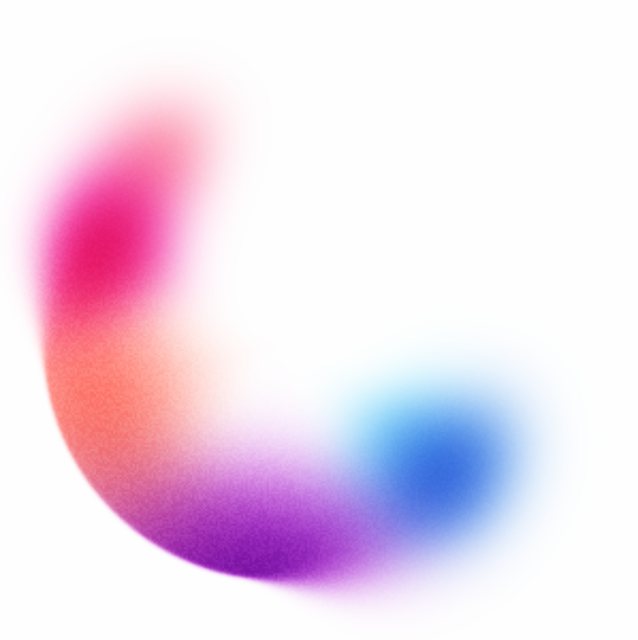
Write a Shadertoy shader that draws this background.

```glsl
// A soft, grainy crescent of coloured light on white paper.
// Arc-shaped Gaussian glows are laid out in polar coordinates, summed as ink
// absorbance and clipped by a disc whose rim is crisp low left, blurred at the tips.

#define CENTER vec2(-0.062, -0.0365) // disc centre, from canvas middle
#define RADIUS 0.368                 // disc radius, in canvas heights
#define RIM_ANGLE 225.0              // direction of the crispest rim, degrees
#define RIM_CRISP 0.0018             // rim softness there
#define RIM_SOFT 0.049               // rim softness at the tips
#define GRAIN_CELLS 300.0            // grain cells per canvas height
#define GRAIN_AMOUNT 0.24
#define PAPER vec3(0.998)

// Absorbance of each ink: the light it takes from red, green and blue
const vec3 ROSE    = vec3(0.02, 0.75, 0.58);
const vec3 CRIMSON = vec3(0.13, 2.90, 1.00);
const vec3 CORAL   = vec3(0.00, 0.70, 0.82);
const vec3 VIOLET  = vec3(0.70, 2.40, 0.40);
const vec3 CYAN    = vec3(0.38, 0.04, 0.00);
const vec3 BLUE    = vec3(2.20, 1.20, 0.20);

float hash(vec2 p) {
    vec3 q = fract(p.xyx * vec3(0.1031, 0.1030, 0.0973));
    q += dot(q, q.yzx + 33.33);
    return fract((q.x + q.y) * q.z);
}

// Smooth value noise in -0.5..0.5
float grain(vec2 p) {
    vec2 i = floor(p), f = fract(p);
    f = f * f * (3.0 - 2.0 * f);
    float low  = mix(hash(i), hash(i + vec2(1, 0)), f.x);
    float high = mix(hash(i + vec2(0, 1)), hash(i + vec2(1, 1)), f.x);
    return mix(low, high, f.y) - 0.5;
}

// Signed difference of two angles in degrees, wrapped to -180..180
float turn(float a, float b) {
    return mod(a - b + 180.0, 360.0) - 180.0;
}

// Gaussian bent along the ring; both vectors hold (degrees, radius)
float arcGlow(vec2 polar, vec2 middle, vec2 spread) {
    vec2 d = vec2(turn(polar.x, middle.x), polar.y - middle.y) / spread;
    return exp(-0.5 * dot(d, d));
}

void mainImage(out vec4 fragColor, in vec2 fragCoord) {
    vec2 canvas = (fragCoord - 0.5 * iResolution.xy) / iResolution.y;
    vec2 p = canvas - CENTER;
    vec2 polar = vec2(degrees(atan(p.y, p.x + 1e-6)), length(p));

    // Glows, from the upper left tip round to the right tip
    vec3 ink = ROSE    * arcGlow(polar, vec2(122.0, 0.391), vec2(10.0, 0.068))
             + CRIMSON * arcGlow(polar, vec2(150.0, 0.341), vec2(14.0, 0.068))
             + CORAL   * arcGlow(polar, vec2(198.0, 0.300), vec2(24.0, 0.094))
             + VIOLET  * arcGlow(polar, vec2(264.0, 0.378), vec2(24.0, 0.098))
             + CYAN    * arcGlow(polar, vec2(318.0, 0.241), vec2(18.0, 0.059))
             + BLUE    * arcGlow(polar, vec2(322.0, 0.365), vec2(13.0, 0.078));

    // Disc rim, blurring with distance from its crisp side
    float blur = smoothstep(35.0, 95.0, abs(turn(polar.x, RIM_ANGLE)));
    float width = max(mix(RIM_CRISP, RIM_SOFT, blur), 0.5 / iResolution.y);
    ink /= 1.0 + exp(clamp((polar.y - RADIUS) / width, -40.0, 40.0));

    // Grain, fading towards the blurred tips
    float speckle = grain(canvas * GRAIN_CELLS + 500.0);
    ink *= 1.0 + GRAIN_AMOUNT * speckle * (1.0 - 0.7 * blur);

    fragColor = vec4(PAPER * exp(-ink), 1.0);
}
```
